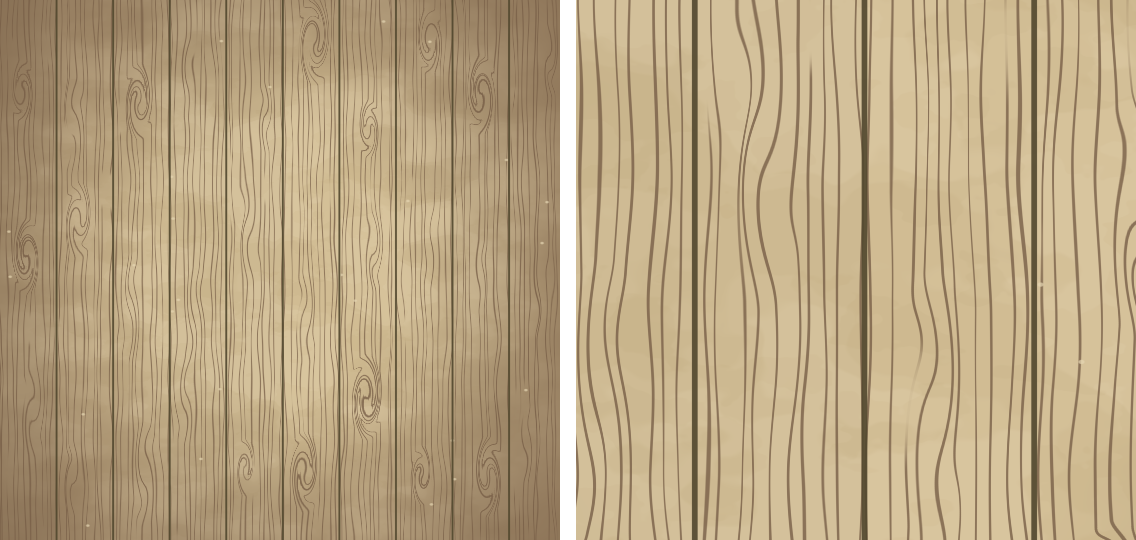
Left: the whole. Right: its middle third, enlarged.
This texture is drawn by a Shadertoy shader. Its source:

```glsl
// Aged plank wall: vertical boards split by dark seams, covered in thin wavering grain.
// Each board holds a few elliptical swirls that twist the grain into knots or soft bends;
// stepped noise stains the wood and a broad vignette darkens its borders.

const float PLANKS = 9.9;            // boards across the canvas
const float LINES = 10.0;            // grain lines per board
const int   SLOTS = 3;               // swirls per board
const float SLOT_HEIGHT = 0.322;
const float KNOT_SHARE = 0.47;       // swirls that become full knots
const vec2  KNOT_RADIUS = vec2(0.032, 0.080);
const float GRAIN_WIDTH = 0.0014;
const float SEAM_WIDTH = 0.0034;
const float GRAIN_OPACITY = 0.78;
const vec3  WOOD_LIGHT = vec3(0.835, 0.760, 0.610);
const vec3  WOOD_STAIN = vec3(0.765, 0.680, 0.510);
const vec3  WOOD_EDGE  = vec3(0.550, 0.455, 0.345);
const vec3  GRAIN_COLOR = vec3(0.460, 0.360, 0.270);
const vec3  SEAM_COLOR  = vec3(0.325, 0.285, 0.185);
const vec3  FLECK_COLOR = vec3(0.900, 0.840, 0.700);

float hash(vec2 p) {
    return fract(sin(dot(p, vec2(127.1, 311.7))) * 43758.5453);
}

float noise(vec2 p) {
    vec2 i = floor(p), f = fract(p);
    f = f * f * (3.0 - 2.0 * f);
    return mix(mix(hash(i), hash(i + vec2(1, 0)), f.x),
               mix(hash(i + vec2(0, 1)), hash(i + vec2(1, 1)), f.x), f.y);
}

float fbm(vec2 p) {
    float sum = 0.0, amp = 0.5;
    for (int i = 0; i < 4; i++) {
        sum += amp * noise(p);
        p = p * 2.03 + 17.3;
        amp *= 0.5;
    }
    return sum / 0.9375;
}

// Twists the grain around the swirls of one board; z returns knot strength.
vec3 swirlGrain(vec2 p, float plank) {
    float strength = 0.0;
    for (int i = 0; i < SLOTS; i++) {
        vec2 seed = vec2(plank + 3.0, float(i) * 5.0 + 2.0);
        bool knot = hash(seed) < KNOT_SHARE;
        float size = mix(0.65, 1.05, hash(seed + 11.0));
        vec2 center = vec2((plank + mix(0.28, 0.72, hash(seed + 23.0))) / PLANKS,
                           (float(i) + mix(0.2, 0.8, hash(seed + 37.0))) * SLOT_HEIGHT);
        vec2 radius = KNOT_RADIUS * size * (knot ? vec2(1.0) : vec2(0.9, 1.2));
        vec2 d = (p - center) / radius;
        float fall = max(1.0 - length(d), 0.0);
        fall *= fall * (3.0 - 2.0 * fall);
        float turn = knot ? mix(2.6, 5.0, hash(seed + 41.0)) : mix(0.7, 1.5, hash(seed + 43.0));
        float a = turn * fall * sign(hash(seed + 53.0) - 0.5);
        d = mat2(cos(a), sin(a), -sin(a), cos(a)) * d;
        p = center + d * radius;
        strength += knot ? fall : 0.4 * fall;
    }
    return vec3(p, min(strength, 1.0));
}

// Coverage of the grain lines; distances are scaled by the local stretch of the field.
float grainMask(vec3 w, float plank, float pixel) {
    float g = w.x * PLANKS * LINES;
    float stretch = clamp(length(vec2(dFdx(g), dFdy(g))) / pixel,
                          PLANKS * LINES * 0.35, PLANKS * LINES * 2.5);
    g += 0.9 * (noise(vec2(w.x * 45.0 + plank * 9.0, w.y * 11.0)) - 0.5);
    float mask = 0.0;
    for (int k = -1; k <= 1; k++) {
        float id = floor(g) + float(k);
        vec2 seed = vec2(id, plank * 13.0);
        float wobble = 0.38 * (noise(vec2(id * 7.3, w.y * 17.0)) - 0.5);
        float center = id + 0.5 + 0.75 * (hash(seed) - 0.5) + wobble;
        float swell = mix(0.55, 1.3, noise(vec2(id * 3.7 + 40.0, w.y * 14.0)));
        float width = GRAIN_WIDTH * swell * mix(0.75, 1.35, hash(seed + 7.0));
        width *= 1.0 + 0.7 * w.z;
        float gap = smoothstep(0.07, 0.16, noise(vec2(id * 5.1 + 90.0, w.y * 8.0)));
        float dist = abs(g - center) / stretch;
        float line = 1.0 - smoothstep(-0.7 * pixel, 0.7 * pixel, dist - 0.5 * width);
        mask = max(mask, line * gap);
    }
    return mask;
}

// Weathered board colour with layered flat stains and darkened borders.
vec3 woodColor(vec2 p, vec2 uv, float plank) {
    float blotch = fbm(p * vec2(9.0, 14.0) + 4.0);
    float fine = fbm(p * vec2(24.0, 38.0) + 31.0);
    float stain = 0.45 * smoothstep(0.48, 0.51, blotch)
                + 0.30 * smoothstep(0.58, 0.61, blotch)
                + 0.25 * smoothstep(0.55, 0.58, fine);
    vec3 color = mix(WOOD_LIGHT, WOOD_STAIN, 0.55 * stain);
    vec2 c = (uv - 0.5) * vec2(2.0, 1.8);
    float border = smoothstep(0.35, 1.38, length(c) + 0.28 * (blotch - 0.5));
    color = mix(color, WOOD_EDGE, border);
    return color * (0.985 + 0.03 * hash(vec2(plank, 71.0)));
}

void mainImage(out vec4 fragColor, in vec2 fragCoord) {
    float pixel = 1.0 / iResolution.x;
    vec2 p = fragCoord * pixel;
    float plank = floor(p.x * PLANKS);
    vec3 color = woodColor(p, fragCoord / iResolution.xy, plank);

    // Grain
    float grain = grainMask(swirlGrain(p, plank), plank, pixel);
    color = mix(color, GRAIN_COLOR, grain * GRAIN_OPACITY);

    // Sparse pale flecks
    vec2 cell = floor(p * 24.0);
    vec2 spot = (cell + 0.2 + 0.6 * vec2(hash(cell + 5.0), hash(cell + 9.0))) / 24.0;
    float fleck = 1.0 - smoothstep(0.0008, 0.0008 + 1.5 * pixel, length((p - spot) * vec2(0.7, 1.0)));
    color = mix(color, FLECK_COLOR, 0.7 * fleck * step(0.95, hash(cell + 61.0)));

    // Seams between boards
    float seamX = max(round(p.x * PLANKS), 1.0) / PLANKS;
    float seam = 1.0 - smoothstep(-0.7 * pixel, 0.7 * pixel, abs(p.x - seamX) - 0.5 * SEAM_WIDTH);
    color = mix(color, SEAM_COLOR, 0.92 * seam);

    fragColor = vec4(color, 1.0);
}
```
